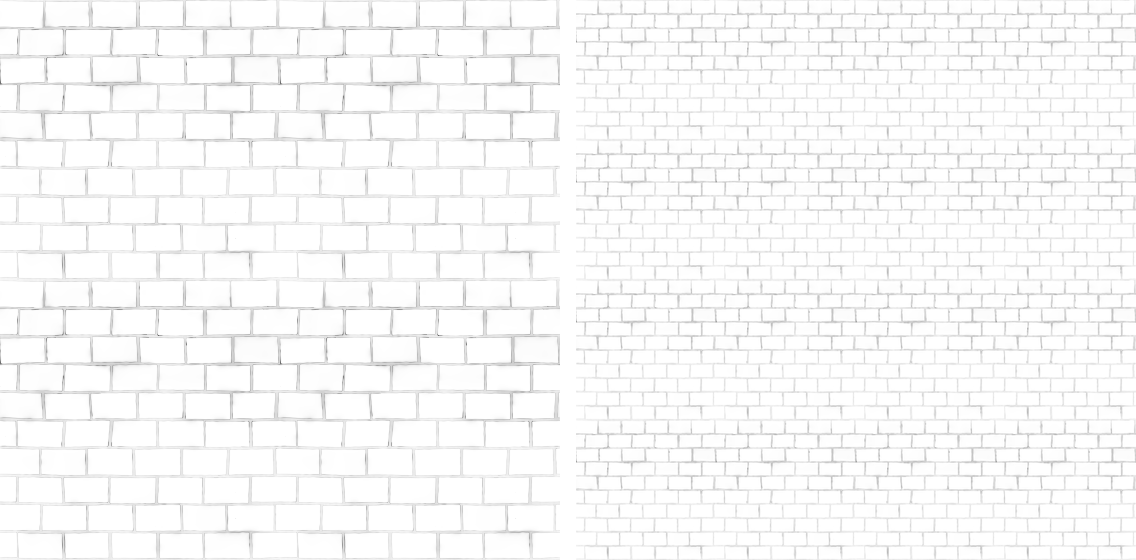
Left: one tile. Right: repeated 2 by 2.
Write a Shadertoy shader that draws this texture.

```glsl
// White painted brick wall in running bond: 12 bricks across, 20 courses.
// Each brick is a slightly tilted rounded box; pale mortar, dark outlines and
// cracks come from wrapping noise on a 6 by 10 brick tile repeated 2 by 2.

const float TILES = 2.0;                  // tile repeats across and down
const vec2 BRICKS = vec2(6.0, 10.0);      // bricks across, courses per tile
const float COURSE = 0.6;                 // course height in brick pitches
const float GAP = 0.06;                   // joint width in brick pitches
const float CORNER = 0.02;                // corner radius
const float JITTER = 0.012;               // brick placement and size variation
const float TILT = 0.03;                  // range of brick slant
const float WOBBLE = 0.01;                // roughness of brick edges
const vec2 WANDER = vec2(0.05, 0.04);     // slow drift of the joints
const float LINE = 0.011;                 // half width of the dark outline
const float EVEN_SHIFT = 0.385;           // first joint of even courses
const float ODD_SHIFT = 0.97;             // first joint of odd courses
const vec3 PAINT = vec3(1.0);
const vec3 MORTAR_LIGHT = vec3(0.97);
const vec3 MORTAR_DARK = vec3(0.8);
const vec3 CRACK = vec3(0.2);
const float TAU = 6.2831853;

float hash(vec2 p) {
    return fract(sin(dot(p, vec2(127.1, 311.7))) * 43758.5453);
}

// Value noise with n cells per tile, wrapping at the tile border
float noise(vec2 tile, vec2 n) {
    vec2 q = tile * n;
    vec2 i = floor(q);
    vec2 f = q - i;
    f = f * f * (3.0 - 2.0 * f);
    vec2 a = mod(i, n);
    vec2 b = mod(i + 1.0, n);
    return mix(mix(hash(a), hash(vec2(b.x, a.y)), f.x),
               mix(hash(vec2(a.x, b.y)), hash(b), f.x), f.y);
}

// Signed distance to a rounded rectangle
float roundedBox(vec2 p, vec2 halfSize, float radius) {
    vec2 q = abs(p) - halfSize + radius;
    return length(max(q, 0.0)) + min(max(q.x, q.y), 0.0) - radius;
}

// Clean, pale band across the lower part of each tile
float paleness(float y) {
    return 0.5 + 0.5 * cos(TAU * (y - 0.25));
}

void mainImage(out vec4 fragColor, in vec2 fragCoord) {
    vec2 tile = fragCoord / iResolution.xy * TILES;
    float pixel = TILES * BRICKS.x / min(iResolution.x, iResolution.y);

    // Brick cell, with joints and courses drifting a little
    vec2 p = tile * BRICKS;
    p += WANDER * (vec2(noise(tile, vec2(5.0, 10.0)), noise(tile, vec2(8.0, 7.0))) - 0.5);
    float course = floor(p.y);
    float odd = mod(course, 2.0);
    float drift = paleness((course + 0.5) / BRICKS.y);
    p.x -= mix(EVEN_SHIFT, ODD_SHIFT, odd) - mix(0.03, 0.1, odd) * drift;
    vec2 id = mod(floor(p), BRICKS);
    vec2 local = (fract(p) - 0.5) * vec2(1.0, COURSE);

    // Brick outline
    vec2 offset = vec2(hash(id + 3.1), hash(id + 7.7)) - 0.5;
    vec2 shrink = vec2(hash(id + 13.3), hash(id + 19.9)) - 0.5;
    vec2 b = local + offset * 2.0 * JITTER;
    b.y += (hash(id + 23.5) - 0.5) * TILT * b.x;
    vec2 halfSize = 0.5 * (vec2(1.0, COURSE) - GAP) + shrink * JITTER;
    float d = roundedBox(b, halfSize, CORNER);
    d += (noise(tile, vec2(60.0)) - 0.5) * WOBBLE;
    float joint = smoothstep(-0.5 * pixel, 0.5 * pixel, d);
    float upright = step(halfSize.x - 0.015, abs(b.x));

    // Wear, from broad to fine
    float pale = paleness(tile.y);
    float broad = noise(tile, vec2(7.0, 11.0));
    float patches = noise(tile, vec2(19.0, 23.0));
    float rough = noise(tile, vec2(75.0));
    float grain = noise(tile, vec2(140.0));
    float age = smoothstep(0.2, 0.85, 0.6 * broad + 0.4 * (1.0 - pale));
    float stain = smoothstep(0.3, 0.85, patches);

    // Mortar, from nearly white to stained, darker in upright joints
    float shade = 0.34 * age + 0.42 * stain * (0.4 + 0.6 * age);
    shade += 0.12 * grain + 0.14 * upright;
    vec3 mortar = mix(MORTAR_LIGHT, MORTAR_DARK, shade);

    // Painted face with a faint haze on some bricks and rare specks
    float hazy = step(0.8, hash(id + 31.7)) * age;
    vec3 face = PAINT - 0.015 * hazy * patches;
    face -= 0.3 * smoothstep(0.9, 1.0, grain) * smoothstep(0.88, 1.0, rough);

    // Soft smears beside a few worn joints
    float smear = smoothstep(0.6, 0.95, patches) * age;
    face -= 0.16 * smear * (0.5 + 0.5 * rough) * exp(min(d, 0.0) / 0.035);
    vec3 color = mix(face, mortar, joint);

    // Thin outline, broken up along its length
    float edge = (d - 0.5 * LINE) / LINE;
    float outline = exp(-edge * edge);
    float strength = mix(0.07, 0.19, age) * mix(0.3, 1.4, rough);
    color = mix(color, CRACK, outline * strength);

    // Dark cracks on one side of some joints, mostly upright ones
    float side = step(0.0, (hash(id + 41.3) - 0.5) * (local.x + local.y));
    float crack = smoothstep(0.58, 0.85, noise(tile, vec2(17.0, 29.0)));
    crack *= side * smoothstep(0.2, 0.7, rough) * (1.0 - 0.8 * pale);
    color = mix(color, CRACK, mix(0.35, 0.75, upright) * crack * outline);

    fragColor = vec4(color, 1.0);
}
```
